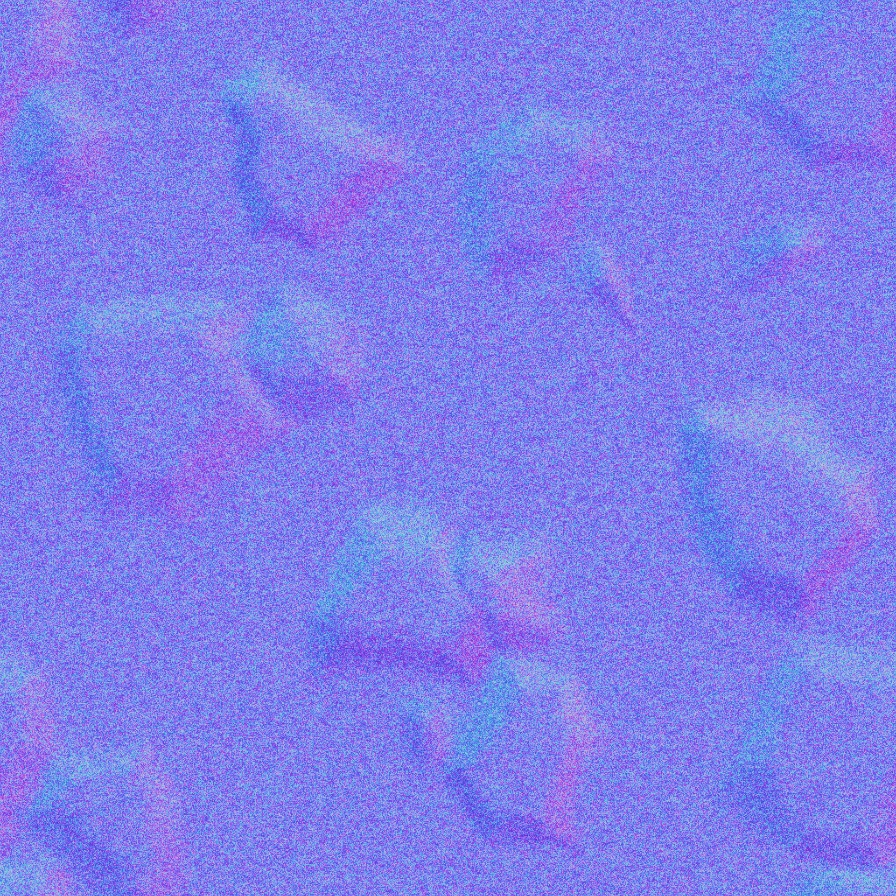
Give the GLSL for this texture map, as a Shadertoy shader.

```glsl
// Tangent-space normal map of rough stone: low, soft, ragged plateaus under a
// dense speckle of fine grit. Plateau slopes come from central differences,
// grit slopes from independent noise per axis. The result tiles.

float hash(ivec2 cell, int salt) {
    uint n = uint(cell.x) * 1597334677u ^ uint(cell.y) * 3812015801u ^ uint(salt) * 2654435769u;
    n = (n ^ (n >> 16)) * 2246822519u;
    n = (n ^ (n >> 13)) * 3266489917u;
    return float((n ^ (n >> 16)) >> 8) / 16777216.0;
}

// Smooth value noise that repeats over the canvas
float noise(vec2 p, vec2 cells, int salt) {
    vec2 q = p * cells, base = floor(q), f = q - base;
    f = f * f * (3.0 - 2.0 * f);
    ivec2 a = ivec2(mod(base, cells)), b = ivec2(mod(base + 1.0, cells));
    return mix(mix(hash(a, salt), hash(ivec2(b.x, a.y), salt), f.x),
               mix(hash(ivec2(a.x, b.y), salt), hash(b, salt), f.x), f.y);
}

// Two independent noises, centred on zero
vec2 noise2(vec2 p, vec2 cells, int salt) {
    return vec2(noise(p, cells, salt), noise(p, cells, salt + 1)) - 0.5;
}

// Scattered irregular polygons with bevelled edges, joined by maximum
float plateaus(vec2 p) {
    const float CELLS = 4.0;
    vec2 base = floor(p * CELLS);
    float height = 0.0;
    for (int j = -1; j <= 1; j++)
    for (int i = -1; i <= 1; i++) {
        vec2 cell = base + vec2(i, j);
        ivec2 id = ivec2(mod(cell, CELLS));
        vec2 center = cell + 0.15 + 0.7 * vec2(hash(id, 81), hash(id, 82));
        vec2 d = p - center / CELLS;
        float radius = mix(0.035, 0.135, hash(id, 83));
        float turn = 6.2832 * hash(id, 84);
        float inside = 1.0;
        for (int k = 0; k < 6; k++) {
            float a = turn + (float(k) + 0.6 * hash(id, 90 + k)) * 1.0472;
            float reach = radius * (0.6 + 0.65 * hash(id, 100 + k));
            inside = min(inside, reach - dot(d, vec2(cos(a), sin(a))));
        }
        height = max(height, smoothstep(0.0, 0.055, inside) * mix(0.65, 1.0, hash(id, 85)));
    }
    return height;
}

void mainImage(out vec4 fragColor, in vec2 fragCoord) {
    vec2 uv = fragCoord / iResolution.xy;

    // Grit slope: sharp speckle plus a trace of sideways-stretched clumps
    vec2 grit = vec2(1.08, 1.2) * noise2(uv, vec2(1024.0), 31)
              + vec2(0.15, 0.3) * noise2(uv, vec2(170.0, 340.0), 35);

    // Plateau slope, with outlines bent by a coarse and a fine warp
    vec2 p = uv + 0.05 * noise2(uv, vec2(9.0), 41) + 0.018 * noise2(uv, vec2(26.0), 45);
    vec2 sx = vec2(0.009, 0.0), sy = sx.yx;
    vec2 bevel = vec2(plateaus(p + sx) - plateaus(p - sx),
                      plateaus(p + sy) - plateaus(p - sy)) * 0.68;

    // Unresolved roughness shortens the upward part of the normal
    vec3 normal = normalize(vec3(-grit - bevel, 1.0)) * vec3(1.0, 1.0, 0.89);
    fragColor = vec4(0.5 + 0.5 * normal, 1.0);
}
```
